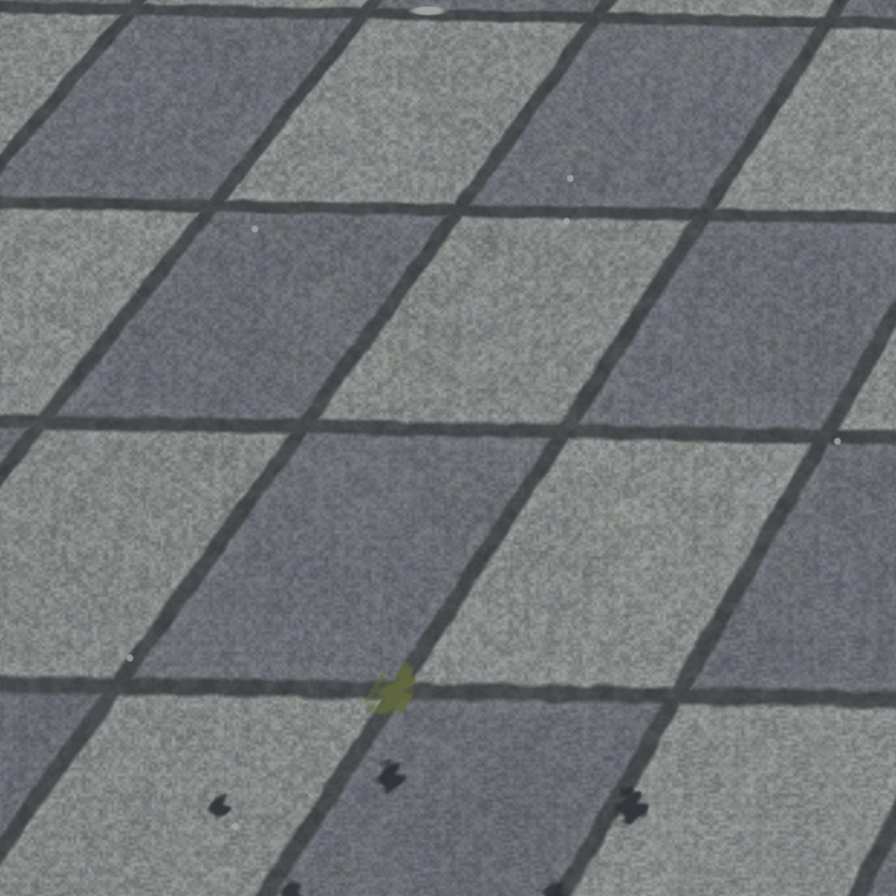
Write a WebGL 1 fragment shader that draws this texture.

```glsl
precision highp float;
// Two-tone checkerboard of paving slabs seen at a slant. Canvas points are cast
// onto the paving plane by solving its projection; slabs, joints and grain are
// built there, then scattered specks, dark blots, moss and a pale chip are added.
uniform vec2 u_resolution;

#define DARK_SLAB   vec3(0.408, 0.419, 0.444)
#define LIGHT_SLAB  vec3(0.510, 0.525, 0.520)
#define JOINT_COLOR vec3(0.275, 0.288, 0.295)
#define MOSS_COLOR  vec3(0.39, 0.42, 0.24)
#define BLOT_COLOR  vec3(0.17, 0.18, 0.20)
#define CHIP_COLOR  vec3(0.66, 0.68, 0.67)
#define JOINT_HALF  vec2(0.035, 0.030)
#define GRAIN       0.095
#define SLAB_SPREAD 0.022
#define FORESHORTEN -0.057

float hash(vec2 p) {
  return fract(sin(dot(p, vec2(127.1, 311.7))) * 43758.5453);
}

float noise(vec2 p) {
  vec2 cell = floor(p), f = fract(p);
  f = f * f * (3.0 - 2.0 * f);
  float low = mix(hash(cell), hash(cell + vec2(1.0, 0.0)), f.x);
  float high = mix(hash(cell + vec2(0.0, 1.0)), hash(cell + vec2(1.0, 1.0)), f.x);
  return mix(low, high, f.y);
}

// Canvas point (y pointing down) to slab coordinates: column, row
vec2 slabPlane(vec2 p) {
  vec2 columnStep = vec2(0.2585, 0.00465);
  vec2 rowStep = vec2(-0.1867, 0.2065) - FORESHORTEN * p;
  vec2 d = p - vec2(0.1517, 0.0056);
  float det = columnStep.x * rowStep.y - columnStep.y * rowStep.x;
  vec2 slab = vec2(d.x * rowStep.y - d.y * rowStep.x,
                   columnStep.x * d.y - columnStep.y * d.x) / det;
  slab.y += 0.025 * sin(1.5708 * (slab.y - 1.0));  // courses drift a little
  return slab;
}

// Soft ragged spot: 1 inside, 0 outside
float blot(vec2 d, float radius, float ragged) {
  float r = length(d) / radius + ragged * (noise(d * 110.0 + 7.0) - 0.5);
  return 1.0 - smoothstep(0.65, 1.2, r);
}

void main() {
  vec2 p = gl_FragCoord.xy / u_resolution;
  p.y = 1.0 - p.y;
  vec2 slab = slabPlane(p);
  float soft = max(0.013, 5.0 / u_resolution.y);

  // Slab tone, varying from one slab to the next
  vec2 id = floor(slab);
  float isLight = mod(id.x + id.y, 2.0);
  vec3 color = mix(DARK_SLAB, LIGHT_SLAB, isLight);
  color += SLAB_SPREAD * (hash(id + 3.7) - 0.5);

  // Mottling, stone grain and a faint tint shift
  float mottle = noise(p * 14.0) + noise(p * 37.0 + 5.0) - 1.0;
  float grain = noise(p * 170.0) + noise(p * 310.0 + 9.0) - 1.0;
  color += 0.018 * mottle + GRAIN * mix(0.8, 1.1, isLight) * grain;
  color += vec3(0.012, 0.004, -0.014) * (noise(p * 60.0 + 21.0) - 0.5);

  // Joints with slightly crumbling edges and worn slab rims
  vec2 wobble = vec2(noise(p * 55.0 + 31.0), noise(p * 55.0 + 47.0)) - 0.5;
  vec2 gap = abs(fract(slab + 0.014 * wobble + 0.5) - 0.5) - JOINT_HALF;
  float edge = min(gap.x, gap.y);
  color += 0.018 * (1.0 - smoothstep(0.01, 0.07, edge));
  float joint = 1.0 - smoothstep(-soft, soft, edge);
  vec3 jointColor = JOINT_COLOR + 0.05 * (noise(p * 80.0) - 0.5) + 0.03 * grain;
  color = mix(color, jointColor, joint);

  // Sparse pale specks
  vec2 speckCell = floor(p * 9.0);
  vec2 speckAt = 0.2 + 0.6 * vec2(hash(speckCell + 1.3), hash(speckCell + 8.9));
  float speck = blot(p - (speckCell + speckAt) / 9.0, 0.0045, 0.3);
  color = mix(color, CHIP_COLOR, 0.8 * speck * step(0.90, hash(speckCell + 5.1)));

  // Dark blots on the nearest course, growing to the right
  for (int i = 0; i < 3; i++) {
    float k = float(i) - 1.0;
    vec2 at = vec2(0.434 + 0.23 * k + 0.039 * k * k, 0.866 + 0.033 * k * k);
    vec2 d = p - at;
    d.y += 0.35 * d.x;
    color = mix(color, BLOT_COLOR, 0.9 * blot(d, 0.016 + 0.003 * k, 0.9));
  }

  // Dirt gathered in joints along the lower border
  for (int i = 0; i < 2; i++) {
    vec2 at = vec2(0.325 + 0.293 * float(i), 0.996);
    color = mix(color, BLOT_COLOR, 0.85 * blot(p - at, 0.014, 0.7));
  }

  // Moss at one crossing, and a pale chip in the farthest joint
  vec2 mossOffset = (slab - 3.0) * vec2(0.31, 0.27);
  color = mix(color, MOSS_COLOR, 0.85 * blot(mossOffset, 0.022, 1.0));
  vec2 chipOffset = (p - vec2(0.478, 0.012)) * vec2(0.25, 1.0);
  color = mix(color, CHIP_COLOR, 0.9 * blot(chipOffset, 0.0055, 0.3));

  gl_FragColor = vec4(clamp(color, 0.0, 1.0), 1.0);
}
```
